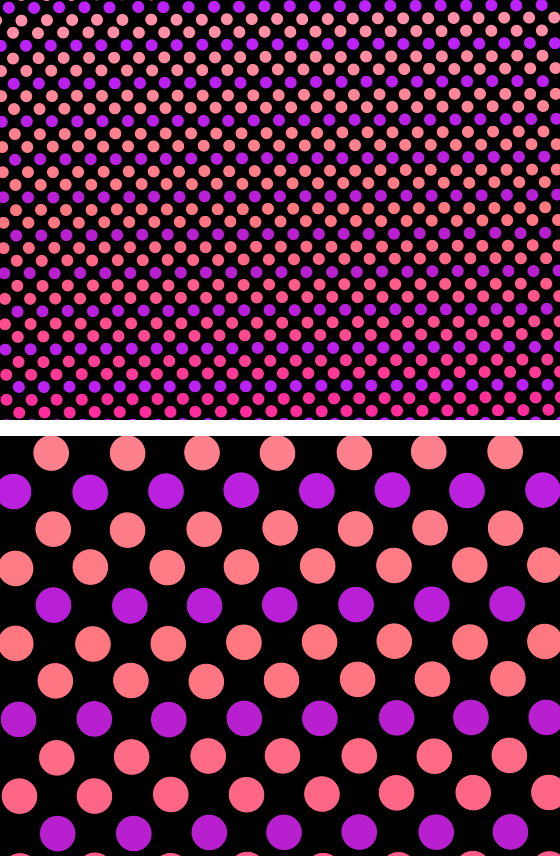
Top, the full canvas; bottom, a detail of the centre.
Reproduce this pattern procedurally as a Shadertoy shader.

```glsl
// Staggered rows of round dots on black: one violet row, then two pink rows, tinted from top to bottom.

// Lengths are fractions of the canvas height
const vec2 SPACING = vec2(0.06, 0.03012);   // between dots, between rows
const vec2 FIRST_DOT = vec2(0.0293, 0.0186);
const float DOT_RADIUS = 0.0141;
const float ROW_TILT = 0.005;
const float COLUMN_LEAN = 0.0167;
const float JITTER = 0.0007;
const float SLIP = 0.0087;                  // sideways shift of the top left corner

const vec3 BACKGROUND = vec3(0.004, 0.0, 0.004);

vec2 hash22(vec2 p) {
    vec3 q = fract(p.xyx * vec3(0.1031, 0.1030, 0.0973));
    q += dot(q, q.yzx + 33.33);
    return fract((q.xx + q.yz) * q.zy);
}

// Blend through three colours, with the middle one at position mid
vec3 gradient3(vec3 a, vec3 b, vec3 c, float mid, float t) {
    vec3 upper = mix(a, b, clamp(t / mid, 0.0, 1.0));
    return mix(upper, c, clamp((t - mid) / (1.0 - mid), 0.0, 1.0));
}

vec3 pinkTint(float depth) {
    return gradient3(vec3(1.0, 0.57, 0.67), vec3(1.0, 0.47, 0.50),
                     vec3(1.0, 0.16, 0.61), 0.51, depth);
}

vec3 violetTint(float depth) {
    return gradient3(vec3(0.74, 0.13, 1.0), vec3(0.72, 0.12, 0.79),
                     vec3(0.74, 0.13, 1.0), 0.62, depth);
}

// Undo the slight tilt of the rows and lean of the columns
vec2 straighten(vec2 p) {
    return p + vec2(-COLUMN_LEAN * p.y, ROW_TILT * p.x) - FIRST_DOT;
}

// Column and row of the nearest dot; odd rows sit half a step to the right
vec2 nearestCell(vec2 p) {
    float row = round(p.y / SPACING.y);
    float column = round(p.x / SPACING.x - 0.5 * mod(row, 2.0));
    return vec2(column, row);
}

vec2 dotCentre(vec2 cell) {
    vec2 centre = (cell + vec2(0.5 * mod(cell.y, 2.0), 0.0)) * SPACING;
    centre += JITTER * (2.0 * hash22(cell + 50.0) - 1.0);
    bool slipped = cell.x < 4.5 && cell.y < 1.5;
    centre.x -= slipped ? SLIP : 0.0;
    return centre;
}

float discMask(vec2 p, float radius, float pixel) {
    return 1.0 - smoothstep(-0.6 * pixel, 0.6 * pixel, length(p) - radius);
}

void mainImage(out vec4 fragColor, in vec2 fragCoord) {
    float pixel = 1.0 / iResolution.y;

    // Measure downwards from the top left corner
    vec2 p = vec2(fragCoord.x, iResolution.y - fragCoord.y) * pixel;

    // Lattice
    vec2 q = straighten(p);
    vec2 cell = nearestCell(q);
    float mask = discMask(q - dotCentre(cell), DOT_RADIUS, pixel);

    // Every third row is violet; each dot has one flat tint
    float depth = clamp(FIRST_DOT.y + cell.y * SPACING.y, 0.0, 1.0);
    bool violetRow = mod(cell.y, 3.0) < 0.5;
    vec3 tint = violetRow ? violetTint(depth) : pinkTint(depth);

    fragColor = vec4(mix(BACKGROUND, tint, mask), 1.0);
}
```
